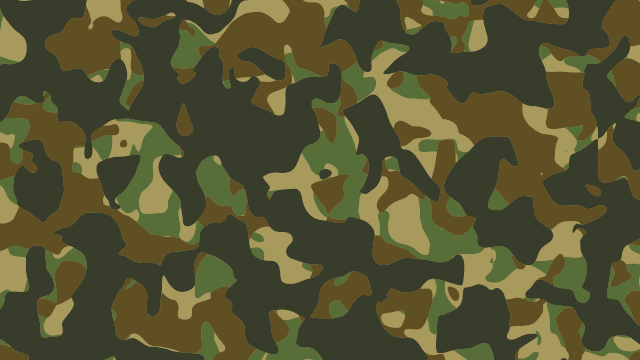
This pattern is drawn by a WebGL 1 fragment shader. Its source:

```glsl
precision highp float;

uniform vec2 u_resolution;

const vec3 SAND = vec3(0.66, 0.60, 0.36);
const vec3 LEAF = vec3(0.34, 0.43, 0.22);
const vec3 EARTH = vec3(0.38, 0.31, 0.14);
const vec3 SHADE = vec3(0.22, 0.24, 0.17);
const float RIM_STRENGTH = 0.25;

float hash(vec2 cell) {
    return fract(sin(dot(cell, vec2(127.1, 311.7))) * 43758.5453);
}

float valueNoise(vec2 p) {
    vec2 cell = floor(p);
    vec2 f = fract(p);
    vec2 w = f * f * (3.0 - 2.0 * f);
    float low = mix(hash(cell), hash(cell + vec2(1.0, 0.0)), w.x);
    float high = mix(hash(cell + vec2(0.0, 1.0)), hash(cell + vec2(1.0)), w.x);
    return mix(low, high, w.y);
}

// Two octaves over a bent domain
float blobField(vec2 p, float scale, vec2 seed) {
    vec2 q = p * scale + seed;
    vec2 bend = vec2(valueNoise(q * 0.9 + 17.3), valueNoise(q * 0.9 + 41.9)) - 0.5;
    q += 1.2 * bend;
    vec2 turned = mat2(0.8, 0.6, -0.6, 0.8) * q;
    return 0.76 * valueNoise(q) + 0.24 * valueNoise(turned * 1.5 + 7.7);
}

// Coverage with an edge about one pixel wide
float blobMask(vec2 p, float scale, vec2 seed, float threshold, float pixel) {
    float value = blobField(p, scale, seed);
    vec2 slope = vec2(blobField(p + vec2(pixel, 0.0), scale, seed),
                      blobField(p + vec2(0.0, pixel), scale, seed)) - value;
    return clamp(0.5 + (value - threshold) / max(0.85 * length(slope), 0.0001), 0.0, 1.0);
}

// Lays a color over the base, with a faint sandy rim along its edge
vec3 paint(vec3 base, vec3 ink, float mask) {
    float rim = 4.0 * mask * (1.0 - mask);
    return mix(mix(base, ink, mask), SAND, RIM_STRENGTH * rim);
}

void main() {
    vec2 p = gl_FragCoord.xy / u_resolution.y;
    float pixel = 1.0 / u_resolution.y;

    // Paint from the lightest layer up to the darkest
    vec3 color = SAND;
    color = paint(color, LEAF, blobMask(p, 14.5, vec2(11.4, 63.2), 0.505, pixel));
    color = paint(color, EARTH, blobMask(p, 14.0, vec2(37.8, 25.1), 0.485, pixel));
    color = paint(color, SHADE, blobMask(p, 12.6, vec2(82.6, 49.7), 0.518, pixel));

    gl_FragColor = vec4(color, 1.0);
}
```
